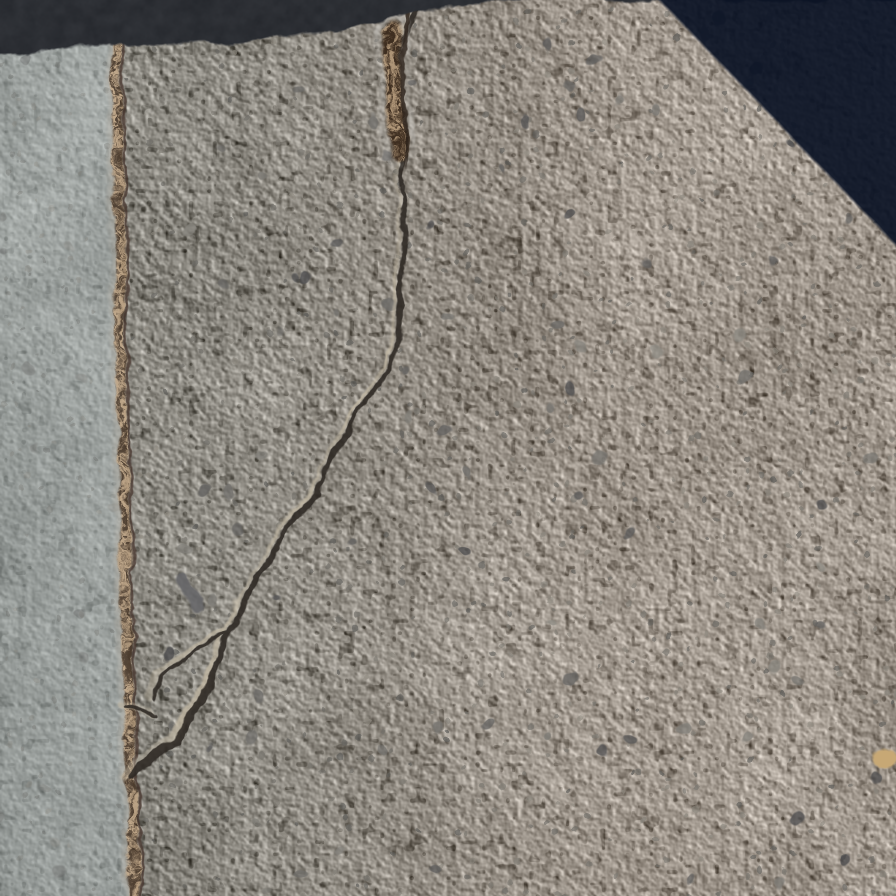
Give the GLSL for this texture, as a three.js fragment shader.

```glsl
// Sunlit, grainy concrete slabs with a filled joint, a branching crack and hard shadows.
varying vec2 vUv;

const vec2 TO_SUN = vec2(0.8, 0.6);

float hash(vec2 p) {
  return fract(sin(dot(p, vec2(127.1, 311.7))) * 43758.5453);
}

float noise(vec2 p) {
  vec2 i = floor(p), f = fract(p);
  f = f * f * (3.0 - 2.0 * f);
  return mix(mix(hash(i), hash(i + vec2(1.0, 0.0)), f.x),
             mix(hash(i + vec2(0.0, 1.0)), hash(i + 1.0), f.x), f.y);
}

float fbm(vec2 p) {
  float sum = 0.0, gain = 0.5;
  for (int i = 0; i < 4; i++) {
    sum += gain * noise(p);
    p = mat2(1.6, 1.2, -1.2, 1.6) * p + 17.3;
    gain *= 0.5;
  }
  return sum;
}

float segment(vec2 p, vec2 a, vec2 b) {
  vec2 ab = b - a;
  return length(p - a - ab * clamp(dot(p - a, ab) / dot(ab, ab), 0.0, 1.0));
}

float band(float d, float radius, float blur) {
  return 1.0 - smoothstep(radius - blur, radius + blur, d);
}

// Slope facing the sun: positive when lit, negative when shaded
float relief(vec2 p, float scale) {
  vec2 q = p * scale;
  return noise(q) - noise(q + TO_SUN * 0.65);
}

// Irregular pebbles scattered on a jittered grid: mask and tint
vec2 pebbles(vec2 p, float scale, float density, float size) {
  vec2 q = p * scale, cell = floor(q), result = vec2(0.0);
  for (int y = -1; y <= 1; y++) {
    for (int x = -1; x <= 1; x++) {
      vec2 id = cell + vec2(float(x), float(y));
      vec2 r = q - id - vec2(hash(id + 3.1), hash(id + 8.7));
      float turn = 6.28 * hash(id + 5.3);
      r = mat2(cos(turn), sin(turn), -sin(turn), cos(turn)) * r;
      r.y *= 1.0 + 0.8 * hash(id + 2.9);
      float radius = size * (0.45 + 0.55 * hash(id + 6.1));
      float d = length(r) + size * 0.5 * (noise(q * 7.0) - 0.5);
      float mask = band(d, radius, size * 0.2) * step(hash(id + 1.7), density);
      if (mask > result.x) result = vec2(mask, hash(id + 9.4));
    }
  }
  return result;
}

// Main crack, from the top edge down to the joint
float crackDistance(vec2 p) {
  float d = segment(p, vec2(0.462, 0.987), vec2(0.446, 0.945));
  d = min(d, segment(p, vec2(0.446, 0.945), vec2(0.446, 0.840)));
  d = min(d, segment(p, vec2(0.446, 0.840), vec2(0.452, 0.766)));
  d = min(d, segment(p, vec2(0.452, 0.766), vec2(0.444, 0.622)));
  d = min(d, segment(p, vec2(0.444, 0.622), vec2(0.436, 0.586)));
  d = min(d, segment(p, vec2(0.436, 0.586), vec2(0.397, 0.538)));
  d = min(d, segment(p, vec2(0.397, 0.538), vec2(0.352, 0.447)));
  d = min(d, segment(p, vec2(0.352, 0.447), vec2(0.316, 0.408)));
  d = min(d, segment(p, vec2(0.316, 0.408), vec2(0.255, 0.295)));
  d = min(d, segment(p, vec2(0.255, 0.295), vec2(0.232, 0.232)));
  d = min(d, segment(p, vec2(0.232, 0.232), vec2(0.195, 0.173)));
  return min(d, segment(p, vec2(0.195, 0.173), vec2(0.150, 0.134)));
}

float branchDistance(vec2 p) {
  float d = segment(p, vec2(0.255, 0.295), vec2(0.208, 0.268));
  d = min(d, segment(p, vec2(0.208, 0.268), vec2(0.182, 0.247)));
  d = min(d, segment(p, vec2(0.182, 0.247), vec2(0.172, 0.219)));
  return min(d, segment(p, vec2(0.172, 0.204), vec2(0.140, 0.210)));
}

vec3 concrete(vec2 p, float leftSlab) {
  vec3 warm = mix(vec3(0.54, 0.53, 0.50), vec3(0.635, 0.60, 0.56), smoothstep(0.12, 0.75, p.x));
  vec3 col = mix(warm, vec3(0.61, 0.63, 0.62), leftSlab);
  col += 0.14 * (fbm(p * 7.0) - 0.47) + 0.10 * (fbm(p * 40.0) - 0.47);
  float rough = mix(1.0, 0.45, leftSlab);
  col += rough * (0.27 * relief(p, 190.0) + 0.16 * relief(p + 4.0, 330.0));
  col -= 0.16 * rough * smoothstep(0.68, 0.9, noise(p * 150.0 + 9.0));
  vec2 small = pebbles(p, 62.0, 0.28, 0.26), large = pebbles(p + 2.0, 24.0, 0.20, 0.21);
  col = mix(col, mix(vec3(0.34, 0.34, 0.33), vec3(0.58, 0.56, 0.52), small.y), 0.65 * rough * small.x);
  return mix(col, mix(vec3(0.27, 0.27, 0.28), vec3(0.55, 0.54, 0.51), large.y), 0.75 * rough * large.x);
}

void main() {
  vec2 p = vUv;
  vec2 jitter = vec2(fbm(p * 45.0), fbm(p * 45.0 + 31.0)) - 0.47;
  vec2 q = p + 0.014 * jitter;
  float jointX = 0.130 + 0.020 * pow(1.0 - p.y, 1.4);
  float leftSlab = 1.0 - smoothstep(-0.004, 0.004, p.x - jointX);
  vec3 col = concrete(p, leftSlab);

  // Joint packed with sandy debris, dark along its right side
  float fibres = fbm(vec2(p.x * 230.0, p.y * 95.0) + 12.0 * jitter);
  vec3 debris = mix(vec3(0.27, 0.20, 0.14), vec3(0.76, 0.65, 0.52), smoothstep(0.25, 0.7, fibres));
  float across = q.x - jointX;
  col = mix(col, vec3(0.70, 0.68, 0.64), 0.5 * band(abs(across + 0.006), 0.005, 0.004));
  col = mix(col, debris, 0.85 * band(abs(across), 0.006, 0.002));
  col = mix(col, vec3(0.27, 0.20, 0.17), 0.75 * band(abs(across - 0.0075), 0.0014, 0.001));

  // Crack and branch: sunlit left lip, then the dark opening
  float low = 1.0 - smoothstep(0.12, 0.34, p.y);
  float width = 0.0022 + 0.0022 * low + 0.0018 * noise(p * 30.0);
  vec2 lip = q + vec2(0.006, -0.002);
  float lipMask = band(min(crackDistance(lip), branchDistance(lip)), 0.002 + 0.004 * low, 0.002);
  col = mix(col, vec3(0.76, 0.72, 0.64), lipMask * (0.3 + 0.6 * noise(p * 25.0)));
  float opening = max(band(crackDistance(q), width, 0.0012), band(branchDistance(q), 0.0022, 0.0012));
  col = mix(col, vec3(0.18, 0.16, 0.14), 0.9 * opening);

  // Dry fibres and pale rim in the wide top of the crack
  float plug = segment(q, vec2(0.437, 0.965), vec2(0.444, 0.832));
  float topOnly = smoothstep(0.80, 0.83, p.y);
  col = mix(col, vec3(0.76, 0.75, 0.73), 0.65 * topOnly * band(abs(plug - 0.016), 0.003, 0.003) * noise(p * 60.0));
  col = mix(col, debris * 0.9, band(plug, 0.010, 0.003));
  col = mix(col, vec3(0.16, 0.12, 0.09), 0.8 * topOnly * band(abs(q.x - 0.452), 0.0025, 0.001));

  // Loose chip and dry leaf
  float chip = segment(q, vec2(0.205, 0.352), vec2(0.221, 0.324));
  col = mix(col, vec3(0.40, 0.40, 0.41), 0.9 * band(chip, 0.007, 0.002));
  float leaf = length((q - vec2(0.988, 0.152)) * vec2(0.75, 1.0));
  col = mix(col, vec3(0.78, 0.66, 0.46), band(leaf, 0.011, 0.002));

  // Dark strip along the top left
  float stripEdge = 0.939 + 0.012 * smoothstep(0.0, 0.13, p.x) + 0.049 * smoothstep(0.23, 0.60, p.x);
  float strip = smoothstep(-0.002, 0.002, q.y - stripEdge);
  vec3 stripColour = vec3(0.17, 0.18, 0.20) + 0.06 * (fbm(p * 90.0) - 0.47);
  col = mix(col, stripColour, strip);

  // Cast shadow across the top right corner
  float shadow = smoothstep(-0.0025, 0.0025, dot(p - vec2(0.736, 1.0), vec2(0.72, 0.694)) + 0.002 * jitter.x);
  col = mix(col, vec3(0.035, 0.065, 0.13) + 0.08 * col, shadow);
  gl_FragColor = vec4(clamp(col, 0.0, 1.0), 1.0);
}
```
